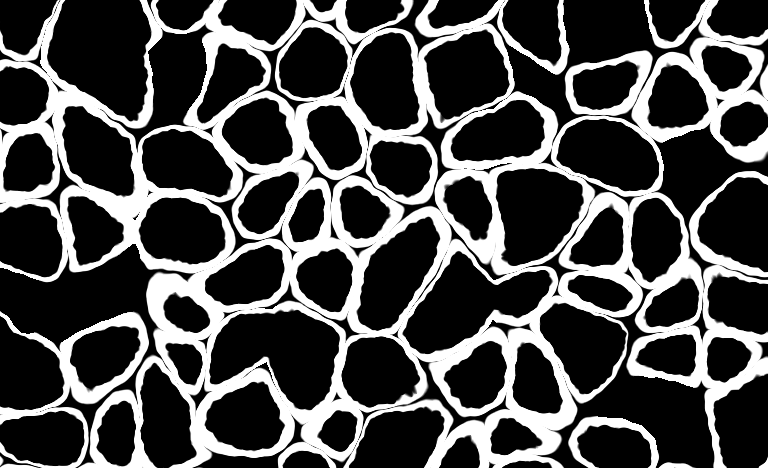
Reproduce this pattern procedurally as a WebGL 1 fragment shader.

```glsl
precision highp float;

uniform vec2 u_resolution;

const float CELLS_PER_HEIGHT = 6.6;
const float ROUNDING = 0.14;
const float EMPTY_SHARE = 0.08;
const vec3 GAP_COLOR = vec3(0.0);
const vec3 WALL_COLOR = vec3(1.0);

float hash(vec2 p, float seed) {
  vec3 q = fract(vec3(p.xyx) * vec3(0.1031, 0.1030, 0.0973) + seed * 0.137);
  q += dot(q, q.yzx + 33.33);
  return fract((q.x + q.y) * q.z);
}

vec2 hash2(vec2 p, float seed) {
  return vec2(hash(p, seed), hash(p, seed + 1.7));
}

// Layered sines, roughly -1 to 1
float waves(vec2 p, float phase) {
  return 0.5 * sin(p.x * 1.7 + 1.3 * sin(p.y * 1.1 + phase))
       + 0.5 * sin(p.y * 2.1 - p.x * 0.8 + phase * 2.3);
}

// Distance to the closest scattered point, centred on zero
float cellularNoise(vec2 p) {
  vec2 base = floor(p);
  float closest = 4.0;
  for (int y = -1; y <= 1; y++) {
    for (int x = -1; x <= 1; x++) {
      vec2 cell = base + vec2(float(x), float(y));
      closest = min(closest, length(cell + hash2(cell, 9.0) - p));
    }
  }
  return closest - 0.45;
}

// Some cells join a neighbour to form larger, bent grains
vec2 grainOf(vec2 cell) {
  float pick = hash(cell, 3.0);
  float even = 1.0 - mod(cell.x + cell.y, 2.0);
  vec2 side = pick < 0.10 ? vec2(1.0, 0.0) : vec2(0.0, 1.0);
  return cell + side * even * step(pick, 0.20);
}

// Stretched distance to a cell seed, less its own radius
float seedDistance(vec2 p, vec2 cell) {
  vec2 toSeed = cell + 0.12 + 0.76 * hash2(cell, 1.0) - p;
  float angle = 6.2832 * hash(cell, 5.0);
  vec2 axis = vec2(cos(angle), sin(angle));
  toSeed += 0.38 * axis * dot(axis, toSeed);
  return length(toSeed) - 0.3 * hash(cell, 6.0);
}

// Grain id in xy, rounded depth inside its border in z
vec3 grainField(vec2 p) {
  vec2 base = floor(p);
  vec2 owner = base;
  float nearest = 9.0;
  for (int y = -2; y <= 2; y++) {
    for (int x = -2; x <= 2; x++) {
      vec2 cell = base + vec2(float(x), float(y));
      float d = seedDistance(p, cell);
      if (d < nearest) {
        nearest = d;
        owner = grainOf(cell);
      }
    }
  }
  float inside = 0.0;
  float outside = 1e-9;
  for (int y = -2; y <= 2; y++) {
    for (int x = -2; x <= 2; x++) {
      vec2 cell = base + vec2(float(x), float(y));
      float weight = exp((nearest - seedDistance(p, cell)) / ROUNDING);
      float same = step(distance(grainOf(cell), owner), 0.5);
      inside += weight * same;
      outside += weight * (1.0 - same);
    }
  }
  return vec3(owner, 0.5 * ROUNDING * log(inside / outside));
}

// White band between the outer and inner rim of a grain
float wallMask(vec3 grain, vec2 p, float blur) {
  float rough = cellularNoise(p * 7.0);
  float outer = -0.008 + 0.022 * waves(p * 1.6, 4.0) + 0.012 * rough;
  float thickness = mix(0.065, 0.125, hash(grain.xy, 7.0));
  float inner = thickness + 0.022 * waves(p * 2.3, 1.0) + 0.045 * rough;
  float band = smoothstep(outer - blur, outer + blur, grain.z)
             * (1.0 - smoothstep(inner - blur, inner + blur, grain.z));
  return band * step(EMPTY_SHARE, hash(grain.xy, 8.0));
}

void main() {
  vec2 p = gl_FragCoord.xy / u_resolution.y * CELLS_PER_HEIGHT + 20.0;
  float blur = 0.65 * CELLS_PER_HEIGHT / u_resolution.y;

  // Bend the layout, then add a fine wobble
  vec2 bent = p + 0.13 * vec2(waves(p * 1.5, 0.7), waves(p.yx * 1.5, 2.9));
  bent += 0.012 * vec2(waves(p * 11.0, 1.9), waves(p.yx * 11.0, 5.1));

  float wall = wallMask(grainField(bent), p, blur);
  gl_FragColor = vec4(mix(GAP_COLOR, WALL_COLOR, wall), 1.0);
}
```
